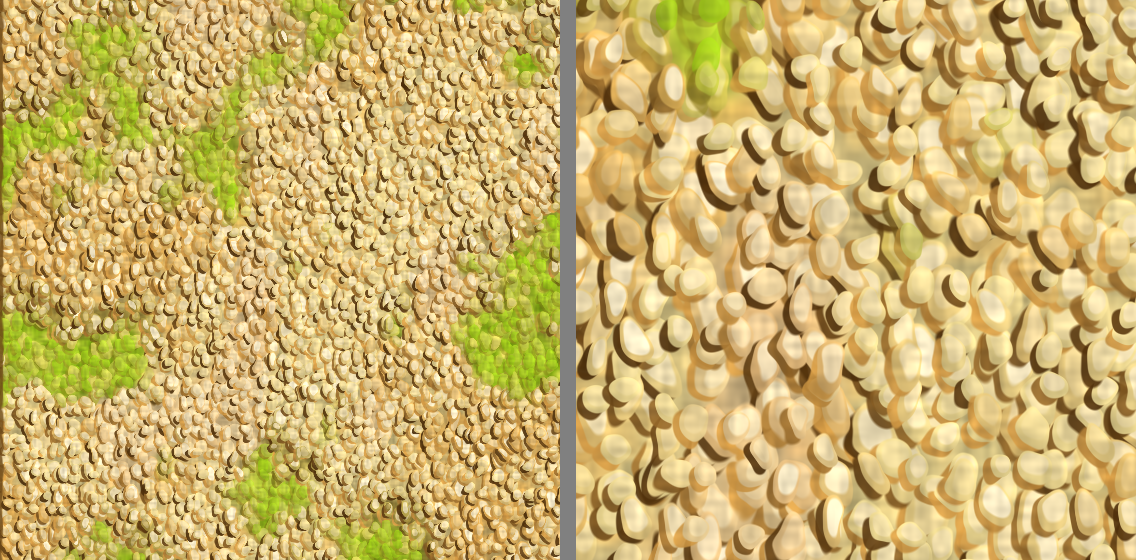
Left, the full canvas; right, a detail of the centre.
Write a Shadertoy shader that draws this texture.

```glsl
vec3 hash33(vec3 p) {
    p = fract(p * vec3(0.1031, 0.1030, 0.0973));
    p += dot(p, p.yxz + 33.33);
    return fract((p.xxy + p.yxx) * p.zyx);
}

float noise(vec2 p) {
    vec2 i = floor(p), f = fract(p);
    f = f * f * (3.0 - 2.0 * f);
    float a = hash33(vec3(i, 7.0)).x;
    float b = hash33(vec3(i + vec2(1, 0), 7.0)).x;
    float c = hash33(vec3(i + vec2(0, 1), 7.0)).x;
    float d = hash33(vec3(i + 1.0, 7.0)).x;
    return mix(mix(a, b, f.x), mix(c, d, f.x), f.y);
}

// Irregular patches where moss covers the grains
float mossMask(vec2 p) {
    float n = 0.62 * noise(p * 5.5 + 13.0) + 0.38 * noise(p * 17.0 + 41.0);
    return smoothstep(0.57, 0.74, n);
}

// Sandy tone that turns olive, then green, around moss
vec3 groundColor(vec2 p, vec3 rnd) {
    float warmth = noise(p * 3.5 + 80.0) * 0.55 + noise(p * 13.0) * 0.45;
    vec3 sand = mix(vec3(0.94, 0.86, 0.58), vec3(0.87, 0.67, 0.33),
                    smoothstep(0.35, 1.0, warmth * 0.75 + rnd.x * 0.45));
    float blush = smoothstep(0.68, 0.9, noise(p * vec2(9.0, 4.0) + 55.0));
    sand = mix(sand, vec3(0.93, 0.77, 0.60), blush * 0.5);

    float moss = mossMask(p);
    float damp = max(moss, mossMask(p - vec2(0.02, 0.055)));
    vec3 olive = mix(vec3(0.56, 0.47, 0.16), vec3(0.80, 0.73, 0.34), rnd.y);
    vec3 green = mix(vec3(0.62, 0.83, 0.07), vec3(0.93, 0.87, 0.40), rnd.z * rnd.z);
    return mix(mix(sand, olive, damp * 0.85), green, moss * 0.9);
}

void mainImage(out vec4 fragColor, in vec2 fragCoord) {
    vec2 uv = fragCoord / iResolution.y;
    vec2 p = uv + 0.005 * (vec2(noise(uv * 85.0), noise(uv * 85.0 + 31.0)) - 0.5);

    // Mottled bed below the grains
    float blotch = noise(p * 60.0);
    vec3 color = groundColor(p, vec3(blotch)) * mix(0.74, 1.04, blotch);

    // Overlapping layers of tilted oval grains, smaller towards the top
    for (int layer = 0; layer < 4; layer++) {
        float depth = float(layer);
        vec2 grid = vec2(28.0, 21.0) * (1.0 + 0.14 * depth);
        vec2 shift = vec2(0.37, 0.61) * depth;
        vec2 cell = floor(p * grid + shift);

        for (int y = -1; y <= 1; y++)
        for (int x = -1; x <= 1; x++) {
            vec2 id = cell + vec2(x, y);
            vec3 place = hash33(vec3(id, 3.0 + depth * 17.0));
            vec3 tint = hash33(vec3(id + 60.0, 9.0 + depth * 23.0));
            vec2 center = (id - shift + 0.5 + 0.75 * (place.xy - 0.5)) / grid;
            float angle = mix(-0.3, 0.7, place.z);
            vec2 across = vec2(cos(angle), sin(angle));
            vec2 along = vec2(-across.y, across.x);
            vec2 radius = vec2(mix(0.009, 0.0145, tint.y),
                               mix(0.011, 0.024, tint.x)) * (1.0 - 0.12 * depth);
            vec2 d = p - center;
            vec2 q = vec2(dot(d, across), dot(d, along)) / radius;
            vec2 s = d + vec2(0.0042, 0.0034);
            s = vec2(dot(s, across), dot(s, along)) / radius;
            float moss = mossMask(center);

            // Crevice on the lower left side: mostly tan, sometimes nearly black
            float gloom = smoothstep(0.3, 0.95, 0.6 * place.x + 0.6 * fract(tint.z * 7.0));
            vec3 crack = mix(vec3(0.82, 0.60, 0.27), vec3(0.30, 0.18, 0.04), gloom);
            crack = mix(crack, vec3(0.55, 0.56, 0.10), moss * 0.8);
            float crevice = smoothstep(1.08, 0.90, length(s));
            color = mix(color, crack, crevice * mix(0.9, 0.5, moss));

            // Rounded body with a pale worn top
            vec3 body = groundColor(center, tint);
            vec3 cream = mix(vec3(0.95, 0.88, 0.70), vec3(1.0, 0.96, 0.84), tint.x * tint.x);
            float lit = smoothstep(-1.0, 0.9, q.x * 0.5 + q.y * 0.5);
            vec3 surface = body * mix(0.88, 1.06, lit);
            float top = smoothstep(0.80, 0.62, length(q - vec2(0.12, 0.14)));
            surface = mix(surface, cream, top * mix(0.2, 1.0, tint.z) * (1.0 - 0.88 * moss));
            float cover = smoothstep(1.06, 0.93, length(q));
            color = mix(color, surface, cover * mix(0.97, 0.8, moss));
        }
    }

    // Woven brush strokes
    float weave = noise(uv * vec2(80.0, 256.0)) + noise(uv * vec2(256.0, 80.0) + 19.0) - 1.0;
    color *= 1.0 + 0.16 * weave;

    // Dark seam along the left border
    color = mix(color, vec3(0.42, 0.28, 0.09), 0.8 * smoothstep(0.007, 0.003, p.x));
    fragColor = vec4(clamp(color, 0.0, 1.0), 1.0);
}
```
